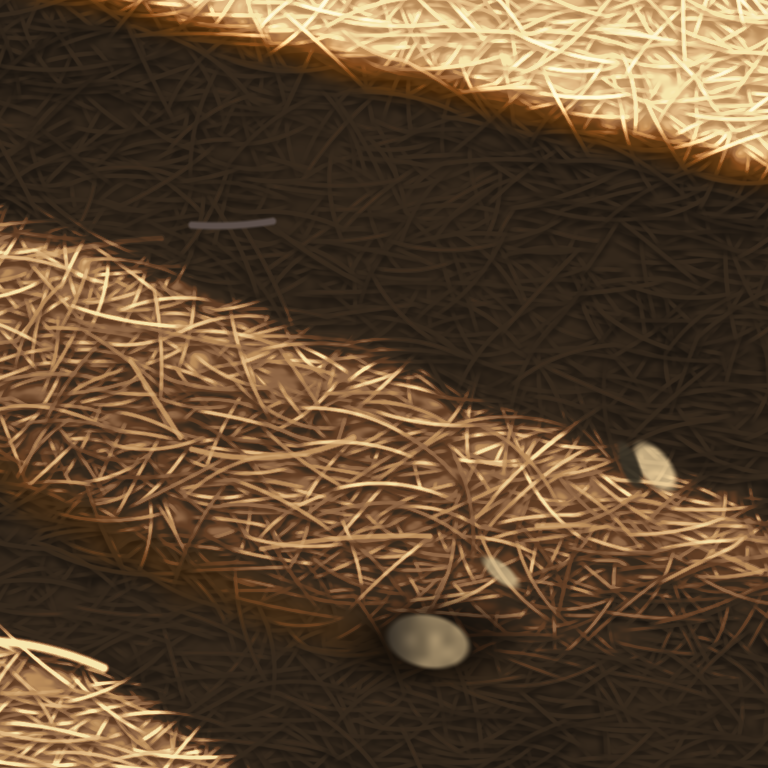
This texture is drawn by a Shadertoy shader. Its source:

```glsl
float hash(vec2 p) {
    vec3 q = fract(vec3(p.xyx) * 0.1031);
    q += dot(q, q.yzx + 33.33);
    return fract((q.x + q.y) * q.z);
}

float noise(vec2 p) {
    vec2 i = floor(p), f = fract(p);
    f = f * f * (3.0 - 2.0 * f);
    return mix(mix(hash(i), hash(i + vec2(1, 0)), f.x),
               mix(hash(i + vec2(0, 1)), hash(i + vec2(1, 1)), f.x), f.y);
}

vec2 rotate(vec2 p, float a) {
    float c = cos(a), s = sin(a);
    return vec2(c * p.x + s * p.y, c * p.y - s * p.x);
}

float bell(float x, float width) {
    return exp(-x * x / (width * width));
}

// One sheet of bent needles, each with a soft shadow
float layNeedles(float tone, vec2 p, float scale, float width, float seed) {
    vec2 q = p * scale + seed * vec2(17.3, 9.1);
    float w = width * scale;
    for (int k = 0; k < 9; k++) {
        vec2 id = floor(q) + vec2(k % 3 - 1, k / 3 - 1);
        vec2 key = id + seed * 31.0 + 200.0;
        float s = hash(key) * 2.0 - 1.0;
        vec2 center = id + vec2(hash(key + 5.7), hash(key + 11.3));
        vec2 d = rotate(q - center, 0.35 * s + 1.1 * s * s * s);
        d.y += (hash(key + 23.1) - 0.5) * 0.5 * d.x * d.x;
        float span = 1.0 - smoothstep(0.55, 0.88, abs(d.x));
        float shade = span * (1.0 - smoothstep(0.0, w * 2.6, abs(d.y + w)));
        float body = span * (1.0 - smoothstep(w * 0.2, w, abs(d.y)));
        tone = mix(tone * (1.0 - 0.5 * shade), 0.35 + 0.65 * hash(key + 41.9), body * 0.9);
    }
    return tone;
}

// Sagging line with soft sides
float stroke(vec2 p, vec2 a, vec2 b, float sag, float width) {
    vec2 v = b - a;
    float h = clamp(dot(p - a, v) / dot(v, v), 0.0, 1.0);
    float d = length(p - a - v * h + vec2(0.0, sag * 4.0 * h * (1.0 - h)));
    return 1.0 - smoothstep(width * 0.3, width, d);
}

float ellipse(vec2 p, vec2 center, vec2 radius, float angle, float blur) {
    return 1.0 - smoothstep(1.0 - blur, 1.0 + blur, length(rotate(p - center, angle) / radius));
}

// Straw ramp from soil to bleached needle
vec3 strawColor(float v) {
    vec3 c = mix(vec3(0.07, 0.055, 0.04), vec3(0.21, 0.16, 0.11), smoothstep(0.0, 0.2, v));
    c = mix(c, vec3(0.38, 0.24, 0.14), smoothstep(0.2, 0.38, v));
    c = mix(c, vec3(0.56, 0.40, 0.27), smoothstep(0.38, 0.53, v));
    c = mix(c, vec3(0.73, 0.55, 0.35), smoothstep(0.53, 0.67, v));
    c = mix(c, vec3(0.88, 0.72, 0.51), smoothstep(0.67, 0.81, v));
    c = mix(c, vec3(0.97, 0.90, 0.67), smoothstep(0.81, 0.95, v));
    return mix(c, vec3(1.0, 0.98, 0.87), smoothstep(0.98, 1.25, v));
}

void mainImage(out vec4 fragColor, in vec2 fragCoord) {
    vec2 p = fragCoord / iResolution.xy;
    // Needle litter
    float tone = 0.15 + 0.45 * noise(p * vec2(35.0, 65.0));
    for (float k = 0.0; k < 9.0; k++) {
        vec2 q = rotate(p, 0.35 * (hash(vec2(k, 3.0)) - 0.5) - 0.08);
        tone = layNeedles(tone, q, 20.0 - 1.2 * k, 0.0042, k + 1.0);
    }
    tone += 0.14 * (noise(p * vec2(90.0, 150.0)) - 0.5);
    float mottle = noise(p * vec2(7.0, 11.0)) - 0.5;

    // Distances to the shadow boundaries
    float ragged = 0.025 * (tone - 0.5) + 0.02 * (noise(p * 22.0) - 0.5);
    float farEdge = p.y - 1.035 + 0.26 * p.x + ragged * 0.5;
    float bandTop = 0.725 - 0.39 * p.x - p.y + ragged;
    float bandBase = p.y - 0.38 + 0.62 * p.x - 0.36 * p.x * p.x + ragged;
    float nearEdge = 0.175 - 0.3 * p.x - 0.85 * p.x * p.x - p.y + ragged;
    float farSun = smoothstep(-0.015, 0.03, farEdge);
    float bandSun = smoothstep(-0.025, 0.035, bandTop)
                  * smoothstep(-0.03, 0.06 + 0.16 * p.x, bandBase);

    // Light level of each zone
    float dim = smoothstep(0.45, 1.0, p.x) * smoothstep(0.02, 0.2, bandTop);
    float bandLight = 0.52 + 0.13 * bell(bandTop - 0.05, 0.07) - 0.15 * dim + 0.12 * mottle;
    float v = 0.16 + 0.17 * (tone - 0.45) + 0.05 * mottle;
    v = mix(v, bandLight + 0.75 * (tone - 0.45), bandSun);
    v = mix(v, 0.9 + 0.65 * (tone - 0.42) + 0.1 * mottle, farSun);
    v = mix(v, 0.69 + 0.8 * (tone - 0.45), smoothstep(-0.015, 0.025, nearEdge));

    // Long stray needles
    float stray = stroke(p, vec2(0.25, 0.415), vec2(0.46, 0.43), 0.018, 0.006);
    stray = max(stray, stroke(p, vec2(0.17, 0.53), vec2(0.235, 0.43), 0.0, 0.005));
    stray = max(stray, stroke(p, vec2(0.05, 0.665), vec2(0.21, 0.69), -0.004, 0.006));
    stray = max(stray, stroke(p, vec2(0.34, 0.285), vec2(0.56, 0.302), -0.006, 0.005));
    stray = max(stray, stroke(p, vec2(0.7, 0.315), vec2(0.99, 0.255), -0.02, 0.006));
    v = mix(v, 0.76, stray * (0.25 + 0.6 * bandSun));
    v = mix(v, 1.0, stroke(p, vec2(0.0, 0.165), vec2(0.135, 0.13), -0.006, 0.009));

    // Warm penumbra
    vec3 color = strawColor(v) + vec3(0.16, 0.06, -0.04) * bell(farEdge + 0.006, 0.02);
    color += vec3(0.07, 0.025, -0.02) * bell(bandBase, 0.035) * smoothstep(0.75, 0.3, p.x);

    // Half buried stone in its hollow
    color *= 1.0 - 0.55 * ellipse(p, vec2(0.56, 0.165), vec2(0.1, 0.05), 0.1, 0.5);
    vec3 stone = mix(vec3(0.23, 0.2, 0.16), vec3(0.58, 0.5, 0.37), smoothstep(0.5, 0.57, p.x));
    stone *= 0.85 + 0.3 * noise(p * 60.0);
    color = mix(color, stone, ellipse(p, vec2(0.557, 0.165), vec2(0.054, 0.034), -0.2, 0.12));

    // Pale leaves and a grey twig
    vec3 pale = vec3(0.9, 0.78, 0.58) * (0.8 + 0.3 * tone);
    color = mix(color, pale, ellipse(p, vec2(0.853, 0.392), vec2(0.036, 0.019), -0.9, 0.25));
    color = mix(color, pale * 0.28, ellipse(p, vec2(0.82, 0.395), vec2(0.03, 0.011), -1.2, 0.3));
    color = mix(color, pale * 0.9, ellipse(p, vec2(0.652, 0.255), vec2(0.028, 0.011), -0.7, 0.3));
    color = mix(color, vec3(0.36, 0.31, 0.29), stroke(p, vec2(0.25, 0.707), vec2(0.355, 0.712), 0.003, 0.007));
    fragColor = vec4(clamp(color, 0.0, 1.0), 1.0);
}
```
